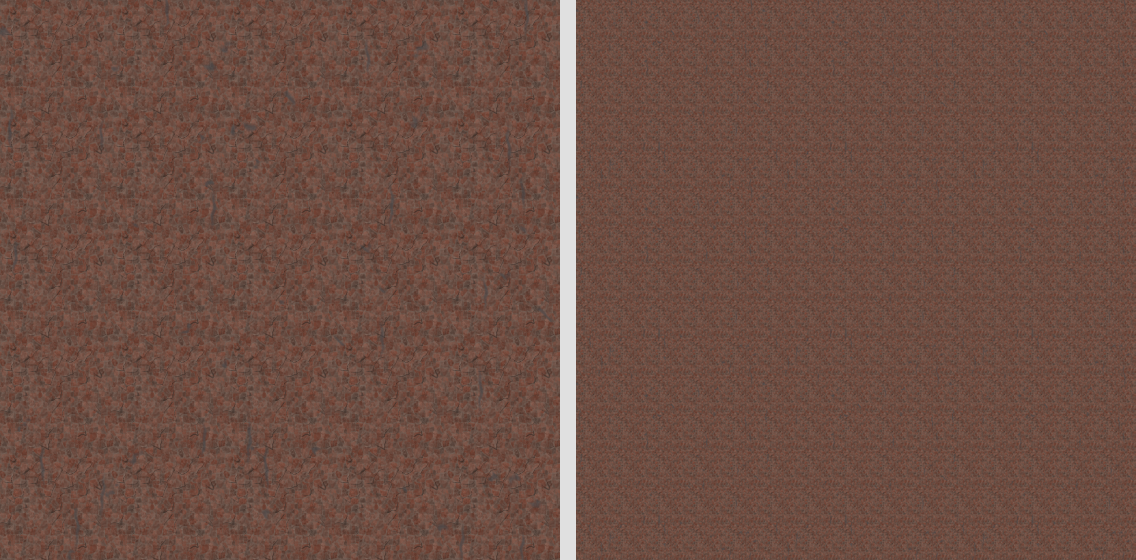
Left, the tile; right, the same tile 3 across and 3 down.
Write a Shadertoy shader that draws this texture.

```glsl
// Weathered red-brown masonry: a 5 by 5 repeat of small stones overlaid with finer
// upright chips, greyish joints and short dark cracks, all from wrapping cellular
// noise. Slate-grey stains and streaks lie over the whole canvas.

const float TAU = 6.2831853;
const float REPEATS = 5.0;

const vec3 BROWN = vec3(0.395, 0.28, 0.24);
const vec3 WARM  = vec3(0.475, 0.325, 0.275);
const vec3 RED   = vec3(0.43, 0.235, 0.18);
const vec3 SOOT  = vec3(0.33, 0.27, 0.24);
const vec3 JOINT = vec3(0.435, 0.355, 0.315);
const vec3 CRACK = vec3(0.22, 0.18, 0.16);
const vec3 SLATE = vec3(0.27, 0.275, 0.285);

struct Cell {
    vec3 rnd;     // random values of the nearest cell
    vec2 offset;  // vector from its centre
    float edge;   // zero on the border to the next cell
};

vec3 hash3(vec2 p, float seed) {
    vec3 q = fract(p.xyx * vec3(0.1031, 0.1030, 0.0973) + seed * 0.137);
    q += dot(q, q.yxz + 33.33);
    return fract((q.xxy + q.yzz) * q.zyx);
}

// Cellular noise that wraps after "period" cells; boxy = 1 gives square cells.
Cell cells(vec2 p, vec2 period, float seed, float boxy) {
    vec2 base = floor(p);
    Cell c = Cell(vec3(0.0), vec2(0.0), 0.0);
    float nearest = 9.0, second = 9.0;
    for (int y = -1; y <= 1; y++)
    for (int x = -1; x <= 1; x++) {
        vec2 id = base + vec2(x, y);
        vec2 wrapped = mod(id, period);
        vec2 jitter = hash3(wrapped, seed).xy;
        vec2 r = p - id - 0.5 - 0.75 * (jitter - 0.5);
        float d = mix(length(r), max(abs(r.x), abs(r.y)), boxy);
        if (d < nearest) {
            second = nearest;
            nearest = d;
            c.rnd = hash3(wrapped, seed + 2.3);
            c.offset = r;
        } else {
            second = min(second, d);
        }
    }
    c.edge = second - nearest;
    return c;
}

// Layered sines of whole frequency, so the bend wraps at 0 and 1.
vec2 bend(vec2 p) {
    vec2 a = sin(TAU * (p.yx * vec2(3.0, 4.0) + vec2(0.1, 0.6)));
    vec2 b = sin(TAU * (p.yx * vec2(8.0, 7.0) + p * 5.0));
    return a + 0.6 * b;
}

// Blends base towards red or soot by the random values of one cell.
vec3 tint(vec3 base, vec3 rnd, float amount) {
    vec3 c = mix(base, RED, amount * smoothstep(0.55, 0.9, rnd.y));
    return mix(c, SOOT, amount * smoothstep(0.78, 0.95, rnd.z));
}

vec3 addJoint(vec3 c, Cell cell, float width, float amount) {
    float joint = 1.0 - smoothstep(0.3 * width, width, cell.edge);
    return mix(c, JOINT, joint * amount);
}

// One repeat: stones, chips, joints, relief and cracks; t runs from 0 to 1.
vec3 masonry(vec2 t) {
    float squareness = 0.55 + 0.4 * cos(TAU * (t.y - 0.38));
    vec2 p = t + 0.010 * (1.0 - squareness) * bend(t);

    Cell stone = cells(p * vec2(16.0, 14.0), vec2(16.0, 14.0), 1.0, squareness);
    vec3 c = tint(mix(BROWN, WARM, stone.rnd.x), stone.rnd, 0.6);
    c *= 1.0 + 0.12 * dot(stone.offset, vec2(-0.5, 0.8));
    c = addJoint(c, stone, 0.24, 0.4 + 0.5 * stone.rnd.z);

    Cell chip = cells(p * vec2(30.0, 22.0), vec2(30.0, 22.0), 3.0, 0.8);
    c = tint(c, chip.rnd, 0.5);
    c *= 0.93 + 0.14 * chip.rnd.x;
    c = addJoint(c, chip, 0.26, 0.5 * chip.rnd.z);

    // Larger flakes: a few of their borders open into short cracks
    Cell flake = cells((t + 0.014 * bend(t)) * 9.0, vec2(9.0), 5.0, 0.2);
    float side = smoothstep(0.05, 0.4, dot(flake.offset, vec2(0.7, -0.7)));
    float open = side * smoothstep(0.4, 0.9, flake.rnd.y);
    float crack = 1.0 - smoothstep(0.03, 0.16, flake.edge);
    float lip = smoothstep(0.10, 0.18, flake.edge) - smoothstep(0.18, 0.30, flake.edge);
    c = mix(c, CRACK, 0.65 * crack * open) + 0.03 * lip * open;

    // Grain repeats together with the stones
    vec3 grain = cells(t * 60.0, vec2(60.0), 14.0, 0.0).rnd;
    return c + 0.06 * (grain.x - 0.5);
}

// Stains over the full canvas: the stronger of upright streaks and small blotches.
float stains(vec2 uv) {
    vec2 p = uv + 0.002 * bend(uv * 4.0);
    Cell streak = cells(p * vec2(24.0, 7.0), vec2(24.0, 7.0), 8.0, 0.0);
    Cell blotch = cells((uv + 0.006 * bend(uv * 6.0)) * 26.0, vec2(26.0), 11.0, 0.0);
    vec2 size = vec2(0.11, 0.25 + 0.2 * streak.rnd.y);
    float s = 1.0 - smoothstep(0.2, 1.0, length(streak.offset / size));
    float b = 1.0 - smoothstep(0.05, 0.2 + 0.15 * blotch.rnd.y, length(blotch.offset));
    return max(s * step(0.9, streak.rnd.x), b * step(0.955, blotch.rnd.x));
}

vec3 surface(vec2 uv) {
    return mix(masonry(fract(uv * REPEATS)), SLATE, 0.6 * stains(uv));
}

void mainImage(out vec4 fragColor, in vec2 fragCoord) {
    // Four samples per pixel smooth the fine edges
    vec3 sum = vec3(0.0);
    for (int i = 0; i < 4; i++) {
        vec2 shift = vec2(i & 1, i >> 1) * 0.5 - 0.25;
        sum += surface((fragCoord + shift) / iResolution.xy);
    }
    fragColor = vec4(sum / 4.0, 1.0);
}
```
